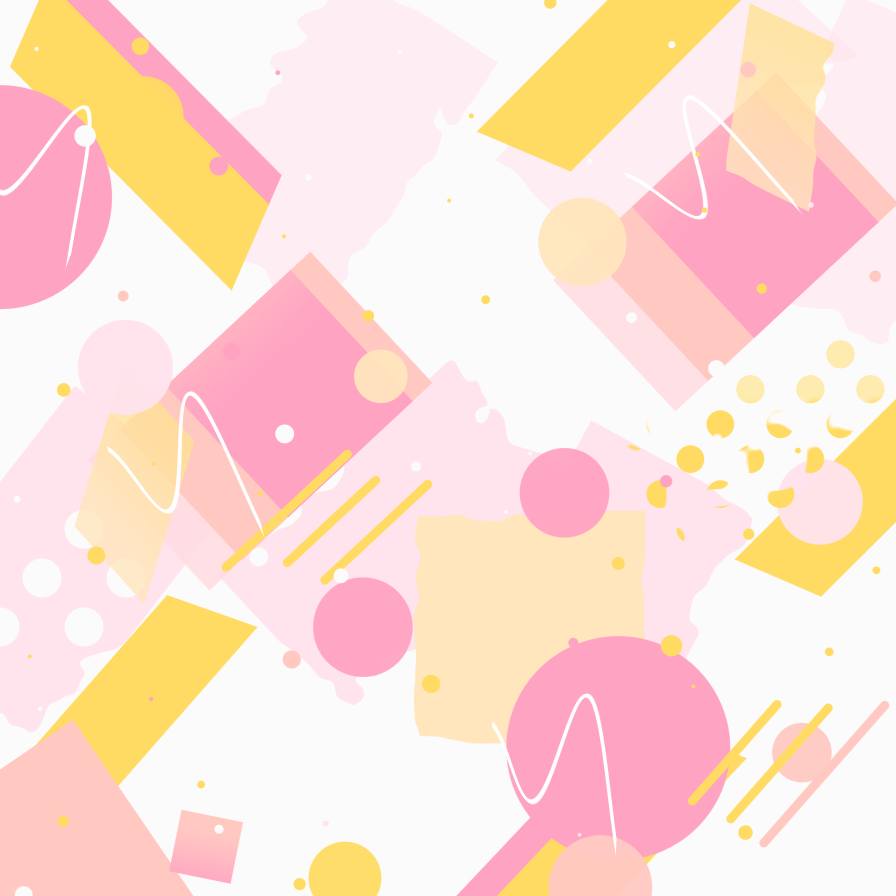
Reproduce this background procedurally as a WebGL 1 fragment shader.

```glsl
precision highp float;
// Pastel collage of tilted panels, bars, discs, dots and white squiggles on off-white.
uniform vec2 u_resolution;

const vec3 WHITE = vec3(0.99, 0.985, 0.985);
const vec3 PINK = vec3(1.0, 0.64, 0.76);
const vec3 BLUSH = vec3(1.0, 0.89, 0.93);
const vec3 YELLOW = vec3(1.0, 0.86, 0.39);
const vec3 CREAM = vec3(1.0, 0.90, 0.74);
const vec3 PEACH = vec3(1.0, 0.79, 0.76);

float hash(vec2 p) {
  vec3 q = fract(p.xyx * 0.1031);
  q += dot(q, q.yzx + 33.33);
  return fract((q.x + q.y) * q.z);
}

float noise(vec2 p) {
  vec2 i = floor(p), f = fract(p);
  f = f * f * (3.0 - 2.0 * f);
  return mix(mix(hash(i), hash(i + vec2(1, 0)), f.x),
             mix(hash(i + vec2(0, 1)), hash(i + vec2(1, 1)), f.x), f.y);
}

vec2 turn(vec2 p, float angle) {
  float c = cos(angle), s = sin(angle);
  return vec2(c * p.x + s * p.y, c * p.y - s * p.x);
}

float box(vec2 p, vec2 halfSize) {
  vec2 q = abs(p) - halfSize;
  return length(max(q, 0.0)) + min(max(q.x, q.y), 0.0);
}

// Staggered rows of dots, kept only where their centres lie in a box.
float dotRows(vec2 p, vec2 middle, vec2 halfSize, float scale) {
  vec2 pitch = vec2(0.067, 0.039) * scale;
  float row = floor(p.y / pitch.y);
  float shift = 0.5 * mod(row, 2.0);
  vec2 centre = vec2(floor(p.x / pitch.x - shift) + 0.5 + shift, row + 0.5) * pitch;
  float inside = box(turn(centre - middle, 0.4), halfSize);
  return inside < 0.0 ? length(p - centre) - 0.0155 * scale : 1.0;
}

vec3 ink(float k) {
  return k < 1.0 ? PINK : k < 2.0 ? YELLOW : k < 3.0 ? BLUSH : k < 4.0 ? PEACH : CREAM;
}

void paint(inout vec3 colour, vec3 tint, float d, float alpha) {
  float edge = 0.75 / min(u_resolution.x, u_resolution.y);
  colour = mix(colour, tint, alpha * (1.0 - smoothstep(-edge, edge, d)));
}

void main() {
  vec2 p = gl_FragCoord.xy / min(u_resolution.x, u_resolution.y);
  vec3 colour = WHITE;

  // Blush panels with partly torn edges
  float torn = 0.035 * smoothstep(0.5, 0.8, noise(p * 9.0)) * noise(p * 45.0);
  for (float i = 0.0; i < 6.0; i++) {
    vec2 q = turn(p - fract(vec2(0.45, 0.40) + i * vec2(0.305, 0.48)), 0.75 + 0.08 * i);
    paint(colour, BLUSH, box(q, vec2(0.18, 0.11)) + torn, 0.95 - 0.4 * mod(i, 2.0));
  }
  paint(colour, WHITE, dotRows(p, vec2(0.07, 0.34), vec2(0.09, 0.07), 1.4), 1.0);

  // Yellow bars around the border, some with a pink stripe
  for (float i = 0.0; i < 5.0; i++) {
    float around = 2.35 - 1.2 * i;
    vec2 q = p - 0.5 - 0.49 * vec2(cos(around), sin(around));
    q = turn(q, i < 0.5 ? -0.79 : 0.75 + 0.15 * hash(vec2(i, 3.0)));
    float wide = 0.04 + 0.015 * hash(vec2(i, 7.0));
    float tall = 0.15 + 0.04 * hash(vec2(i, 9.0));
    q.x += 0.4 * q.y;
    if (mod(i, 3.0) < 0.5) paint(colour, PINK, box(q - vec2(0.0, wide + 0.016), vec2(tall, 0.017)), 1.0);
    paint(colour, YELLOW, box(q, vec2(tall, wide)), 1.0);
  }

  // Peach squares, then banded pink diamonds
  for (float i = 0.0; i < 2.0; i++) {
    vec2 q = turn(p - mix(vec2(0.05, 0.03), vec2(0.23, 0.055), i), mix(0.6, -0.2, i));
    paint(colour, mix(PEACH, PINK, i * smoothstep(0.03, -0.06, q.y)), box(q, vec2(mix(0.12, 0.035, i))), 1.0);
  }
  for (float i = 0.0; i < 2.0; i++) {
    vec2 q = turn(p - mix(vec2(0.29, 0.53), vec2(0.81, 0.73), i), 0.75);
    paint(colour, mix(BLUSH, PEACH, 0.25), box(q, vec2(0.17, 0.1)), 0.9);
    paint(colour, PEACH, box(q - vec2(0.025, 0.0), vec2(0.145, 0.1)), 1.0);
    vec3 tint = mix(PINK, PEACH, 0.5 * smoothstep(0.03, 0.13, q.y));
    paint(colour, tint, box(q - vec2(0.045, 0.0), vec2(0.095, 0.1)), 1.0);
  }

  // Translucent cream panels
  for (float i = 0.0; i < 3.0; i++) {
    vec2 q = turn(p - fract(vec2(0.59, 0.30) + i * vec2(0.28, 0.58)), -0.15 * i);
    q.y += i * 0.3 * q.x;
    vec2 size = i < 0.5 ? vec2(0.13) : vec2(0.05, 0.095);
    vec3 tint = mix(CREAM, YELLOW, 0.45 * min(i, 1.0) * smoothstep(-0.1, 0.1, q.y));
    paint(colour, tint, box(q, size) + 0.4 * torn, i < 0.5 ? 1.0 : 0.8);
  }

  // Big pink discs, then smaller ones in mixed colours
  for (float i = 0.0; i < 2.0; i++)
    paint(colour, PINK, length(p - mix(vec2(0.69, 0.165), vec2(0.0, 0.78), i)) - 0.125, 1.0);
  for (float i = 0.0; i < 10.0; i++) {
    vec2 centre = fract(vec2(0.63, 0.45) + i * vec2(0.755, 0.57));
    float radius = i < 0.5 ? 0.05 : 0.024 + 0.038 * hash(vec2(i, 21.0));
    paint(colour, ink(mod(i, 5.0)), length(p - centre) - radius, 0.95);
  }

  // Yellow dot rows, chipped away lower down
  float chips = 0.02 * (noise(p * 45.0) - 0.55) * smoothstep(0.56, 0.5, p.y);
  paint(colour, YELLOW, max(dotRows(p, vec2(0.84, 0.51), vec2(0.15, 0.07), 1.0), chips), 1.0);

  // Two groups of thin slanted strokes
  for (float i = 0.0; i < 6.0; i++) {
    float group = floor(i / 3.0), k = mod(i, 3.0);
    vec2 q = turn(p - mix(vec2(0.32, 0.43), vec2(0.82, 0.16), group) - k * vec2(0.05, -0.012), 0.75 + 0.1 * group);
    float reach = 0.06 + 0.045 * hash(vec2(i, 31.0));
    paint(colour, i > 4.5 ? PEACH : YELLOW, box(q, vec2(reach, 0.0)) - 0.005, 1.0);
  }

  // White hairpin squiggles
  for (float i = 0.0; i < 4.0; i++) {
    vec2 q = turn(p - fract(vec2(0.04, 0.82) + i * vec2(0.58, 0.33)), -0.6 + 0.3 * i);
    q.x += 0.25 * q.y;
    float height = 0.065 + 0.5 * q.x;
    float slope = height * 52.0 * cos(52.0 * q.x);
    float d = abs(q.y - height * sin(52.0 * q.x)) / sqrt(1.0 + slope * slope) - 0.0021;
    paint(colour, vec3(1.0), max(d, abs(q.x) - 0.075), 1.0);
  }

  // Loose confetti dots, mostly yellow and white
  for (float i = 0.0; i < 64.0; i++) {
    vec2 centre = fract(vec2(0.2, 0.1) + i * vec2(0.7549, 0.5698) + 0.08 * hash(vec2(i, 41.0)));
    float pick = hash(vec2(i, 53.0)), size = hash(vec2(i, 61.0));
    vec3 tint = pick < 0.4 ? YELLOW : pick < 0.75 ? WHITE : ink(5.0 * fract(pick * 17.0));
    paint(colour, tint, length(p - centre) - 0.002 - 0.01 * size * size, 1.0);
  }

  gl_FragColor = vec4(colour, 1.0);
}
```
